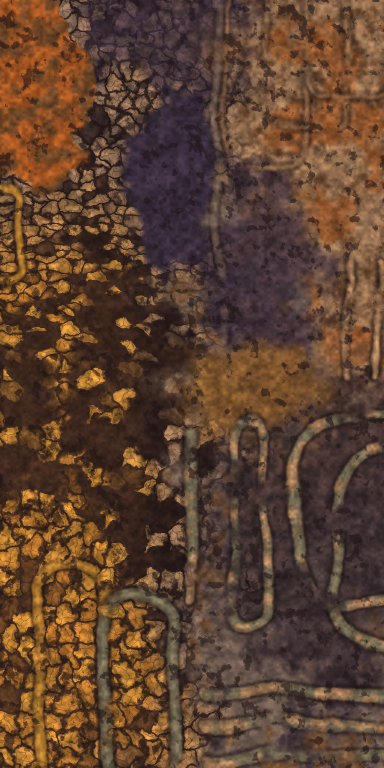
Write a Shadertoy shader that draws this texture.

```glsl
const vec3 INK = vec3(0.12, 0.08, 0.09);
const vec3 DUSK = vec3(0.29, 0.23, 0.25);
const vec3 PURPLE = vec3(0.22, 0.17, 0.23);
const vec3 STONE = vec3(0.45, 0.37, 0.32);
const vec3 TAN = vec3(0.63, 0.47, 0.33);
const vec3 BROWN = vec3(0.42, 0.27, 0.15);
const vec3 RUST = vec3(0.58, 0.30, 0.12);
const vec3 GOLD = vec3(0.77, 0.53, 0.20);
const vec3 SAGE = vec3(0.43, 0.39, 0.30);

float hash(vec2 p) {
    return fract(sin(dot(p, vec2(127.1, 311.7))) * 43758.5453);
}

vec2 hash2(vec2 p) {
    return vec2(hash(p), hash(p + 37.3));
}

float noise(vec2 p) {
    vec2 i = floor(p), f = fract(p);
    f = f * f * (3.0 - 2.0 * f);
    return mix(mix(hash(i), hash(i + vec2(1, 0)), f.x),
               mix(hash(i + vec2(0, 1)), hash(i + vec2(1, 1)), f.x), f.y);
}

float fbm(vec2 p) {
    float sum = 0.0, amp = 0.5;
    for (int i = 0; i < 5; i++) {
        sum += amp * noise(p);
        p = mat2(1.6, 1.2, -1.2, 1.6) * p + 7.1;
        amp *= 0.5;
    }
    return sum / 0.97;
}

// x: distance to the cell centre, y: gap to the next cell, z: cell random
vec3 cells(vec2 p) {
    vec2 base = floor(p);
    float near = 9.0, next = 9.0, id = 0.0;
    for (int y = -1; y <= 1; y++)
    for (int x = -1; x <= 1; x++) {
        vec2 g = base + vec2(x, y);
        float d = length(g + 0.1 + 0.8 * hash2(g) - p);
        if (d < near) { next = near; near = d; id = hash(g + 5.7); }
        else next = min(next, d);
    }
    return vec3(near, next - near, id);
}

// Soft ellipse with a ragged rim
float blob(vec2 p, vec2 centre, vec2 radius, float rag, float soft) {
    float d = length((p - centre) / radius) + rag;
    return 1.0 - smoothstep(1.0 - soft, 1.0 + soft, d);
}

// Distance to the outline of a rounded box given by two corners
float frame(vec2 p, vec2 lo, vec2 hi, float r) {
    vec2 q = abs(p - 0.5 * (lo + hi)) - 0.5 * (hi - lo) + r;
    return abs(length(max(q, 0.0)) + min(max(q.x, q.y), 0.0) - r);
}

// Worn ribbon with dark borders
vec3 ribbon(vec3 col, float d, float width, vec3 tint, float wear) {
    float rim = 1.0 - smoothstep(width, width + 0.013, d);
    float body = 1.0 - smoothstep(width - 0.006, width + 0.003, d);
    col = mix(col, INK, 0.6 * rim * wear);
    return mix(col, tint * (1.1 - 0.3 * d / width), body * wear);
}

void mainImage(out vec4 fragColor, in vec2 fragCoord) {
    vec2 uv = fragCoord / iResolution.xy;
    vec2 p = uv * vec2(1.0, 2.0);
    float broad = fbm(p * 4.0 + 3.0);
    float patches = fbm(p * 9.0 + 21.0);
    float fine = fbm(p * 30.0 + 11.0);
    float grain = noise(p * 130.0);
    float rag = (patches - 0.5) * 1.5 + (fine - 0.5) * 0.5;

    // Stained ground
    vec3 col = mix(DUSK, STONE, smoothstep(0.36, 0.56, patches * 0.6 + fine * 0.4));
    col = mix(col, BROWN, 0.75 * smoothstep(0.5, 0.62, broad * 0.5 + fine * 0.5));
    float bloom = blob(p, vec2(0.83, 1.72), vec2(0.34, 0.36), rag, 0.3);
    bloom = max(bloom, blob(p, vec2(0.92, 1.32), vec2(0.15, 0.38), rag, 0.2));
    col = mix(col, mix(BROWN, TAN, smoothstep(0.28, 0.58, fine)), bloom * 0.85);
    col = mix(col, RUST, bloom * 0.6 * smoothstep(0.5, 0.62, patches));
    float shade = blob(p, vec2(0.82, 0.6), vec2(0.32, 0.42), rag, 0.4);
    col = mix(col, mix(INK, DUSK, fine * 1.1), 0.75 * shade);

    // Crackled crust: tan above, gold towards the lower left
    vec2 warp = vec2(fine, fbm(p * 30.0 + 50.0)) - 0.5;
    vec3 big = cells(p * mix(19.0, 25.0, smoothstep(0.9, 1.6, p.y)) + warp * 1.2);
    vec3 small = cells(p * 46.0 + warp * 2.0);
    float crust = 1.0 - smoothstep(0.42, 0.66, p.x + (patches - 0.5) * 0.5);
    float gilt = (1.0 - smoothstep(0.15, 0.5, p.x + (broad - 0.5) * 0.6))
               * (1.0 - smoothstep(1.2, 1.6, p.y));
    float hollow = blob(p, vec2(0.34, 1.0), vec2(0.17, 0.4), rag, 0.5);
    hollow = max(hollow, blob(p, vec2(0.04, 0.92), vec2(0.14, 0.22), rag, 0.5));
    float plate = smoothstep(0.03, 0.3, big.y) * mix(0.65, 1.0, smoothstep(0.0, 0.25, small.y));
    plate *= smoothstep(-0.1, 0.25, big.z - hollow * 0.7);
    vec3 skin = mix(mix(STONE, TAN, big.z), mix(RUST, GOLD, 0.45 + 0.55 * big.z), gilt);
    skin *= 1.12 - 0.35 * big.x + 0.4 * (fine - 0.5);
    col = mix(col, mix(mix(INK, BROWN, 0.3 * fine + 0.25 * gilt), skin, plate), crust);

    // Purple pools and the rust sheet
    float pool = blob(p, vec2(0.44, 1.52), vec2(0.11, 0.23), rag * 0.6, 0.15);
    pool = max(pool, 0.75 * blob(p, vec2(0.68, 1.27), vec2(0.15, 0.25), rag, 0.3));
    pool = max(pool, 0.7 * blob(p, vec2(0.42, 1.92), vec2(0.2, 0.14), rag, 0.4));
    col = mix(col, PURPLE * (0.75 + 0.5 * fine), pool);
    float sheet = blob(p, vec2(0.02, 1.76), vec2(0.2, 0.27), rag * 0.5, 0.05);
    col = mix(col, mix(BROWN, RUST * 1.12, smoothstep(0.3, 0.6, fine)), sheet);
    float dust = blob(p, vec2(0.64, 0.98), vec2(0.17, 0.1), rag, 0.4);
    col = mix(col, mix(BROWN, GOLD, 0.6 * fine), 0.85 * dust);

    // Ribbons: wavering nested arches, loops and bars
    vec2 q = p + (vec2(noise(p * 7.0), noise(p * 7.0 + 9.0)) - 0.5) * 0.035 + warp * 0.012;
    float wear = smoothstep(0.26, 0.5, fbm(p * 14.0 + 70.0));
    float faint = 0.65 * wear;
    vec3 stripe = mix(SAGE, TAN, smoothstep(0.42, 0.65, fine));
    for (int i = 0; i < 3; i++) {
        float k = float(i);
        float bar = frame(q, vec2(0.54, 0.03 + 0.085 * k), vec2(1.3, 0.03 + 0.085 * k), 0.0);
        col = ribbon(col, bar, 0.018, stripe, wear);
        float nook = frame(q, vec2(0.59 + 0.11 * k, 1.58 + 0.09 * k), vec2(0.8 + 0.11 * k, 2.2), 0.03);
        col = ribbon(col, nook, 0.009, mix(BROWN, TAN, 0.7), faint);
    }
    for (int i = 0; i < 2; i++) {
        float k = float(i);
        float arch = frame(q, vec2(0.77 + 0.1 * k, 0.43 - 0.11 * k), vec2(1.5, 0.92 - 0.09 * k), 0.14);
        col = ribbon(col, arch, 0.015, stripe, wear);
        float hood = frame(q, vec2(0.1 + 0.18 * k, -0.3), vec2(0.28 + 0.17 * k, 0.54 - 0.09 * k), 0.085);
        col = ribbon(col, hood, 0.017, mix(GOLD * 0.85, SAGE, k), wear);
        float post = frame(q, vec2(0.91 + 0.075 * k, 1.03), vec2(0.91 + 0.075 * k, 1.33), 0.0);
        col = ribbon(col, post, 0.01, TAN, wear);
    }
    col = ribbon(col, frame(q, vec2(0.6, 0.37), vec2(0.69, 0.91), 0.045), 0.014, stripe, wear);
    col = ribbon(col, frame(q, vec2(0.49, 0.44), vec2(0.49, 0.88), 0.0), 0.014, stripe, wear);
    col = ribbon(col, frame(q, vec2(0.57, 1.1), vec2(0.57, 2.1), 0.0), 0.012, STONE, faint);
    col = ribbon(col, frame(q, vec2(-0.2, 1.27), vec2(0.05, 1.5), 0.03), 0.012, GOLD * 0.9, wear);

    // Grit and dark pits
    col *= 0.86 + 0.28 * grain;
    col *= 0.8 + 0.4 * noise(p * 62.0 + 4.0);
    col = mix(col, INK, 0.6 * smoothstep(0.6, 0.72, fbm(p * 42.0 + 90.0)));
    fragColor = vec4(clamp(col, 0.0, 1.0), 1.0);
}
```
